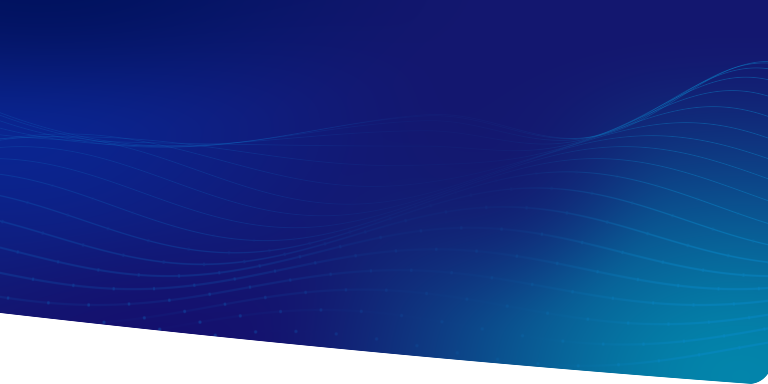
Write a WebGL 1 fragment shader that draws this background.

```glsl
precision highp float;
uniform vec2 u_resolution;

const float LINE_COUNT = 19.0;
const vec3 INDIGO = vec3(0.075, 0.09, 0.435);
const vec3 NAVY = vec3(0.0, 0.07, 0.37);
const vec3 ROYAL = vec3(0.035, 0.15, 0.58);
const vec3 VIOLET = vec3(0.08, 0.055, 0.43);
const vec3 TEAL = vec3(0.01, 0.52, 0.67);
const vec3 LINE_LEFT = vec3(0.05, 0.37, 0.72);
const vec3 LINE_RIGHT = vec3(0.03, 0.55, 0.82);

// Soft elliptical falloff, 1 at the centre and 0 at the radius
float glow(vec2 p, vec2 center, vec2 radius) {
  return 1.0 - smoothstep(0.0, 1.0, length((p - center) / radius));
}

// Antialiased coverage of a shape from its signed distance
float coverage(float dist, float pixel) {
  return 1.0 - smoothstep(-0.5 * pixel, 0.5 * pixel, dist);
}

vec3 backdrop(vec2 p) {
  vec3 color = INDIGO;
  color = mix(color, ROYAL, 0.9 * glow(p, vec2(0.0, 0.66), vec2(1.25, 0.6)));
  color = mix(color, NAVY, glow(p, vec2(0.1, 1.05), vec2(1.25, 0.42)));
  color = mix(color, VIOLET, 0.8 * glow(p, vec2(0.4, 0.1), vec2(0.7, 0.35)));
  float teal = glow(p, vec2(1.93, 0.02), vec2(1.32, 0.92));
  float shade = glow(p, vec2(1.28, 0.62), vec2(0.5, 0.5));
  return mix(color, TEAL, teal * (1.0 - 0.85 * shade));
}

// Height of a wave line; depth runs from 0 at the back to 1 at the front
float waveHeight(float x, float depth) {
  float level = 0.66 - 0.48 * pow(depth, 1.2);
  float crest = 2.0 - 1.1 * depth;
  float back = mix(-0.045, 0.18, smoothstep(1.1, 2.0, x));
  float front = mix(0.09, 0.045, smoothstep(0.45, 0.9, depth));
  float amplitude = mix(back, front, smoothstep(0.0, 0.3, depth));
  float lift = 0.04 * exp(-5.0 * x) * (1.0 - smoothstep(0.0, 0.3, depth));
  return level + lift + amplitude * cos(4.0 * (x - crest));
}

// Thin stroke that follows one wave line
float waveStroke(vec2 p, float depth, float width, float pixel) {
  float h = waveHeight(p.x, depth);
  float slope = (waveHeight(p.x + 0.01, depth) - h) / 0.01;
  float dist = abs(p.y - h) / sqrt(1.0 + slope * slope);
  return coverage(dist - width, 1.5 * pixel);
}

// Evenly spaced beads along one wave line
float waveBeads(vec2 p, float depth, float offset, float pixel) {
  float spacing = 0.105;
  float x = (floor(p.x / spacing - offset) + 0.5 + offset) * spacing;
  float dist = length(p - vec2(x, waveHeight(x, depth)));
  return coverage(dist - 0.004, 2.0 * pixel);
}

vec3 addMesh(vec3 color, vec2 p, float pixel) {
  float left = 1.0 - smoothstep(0.45, 1.15, p.x);
  float right = smoothstep(1.25, 1.9, p.x);
  vec3 lineColor = mix(LINE_LEFT, LINE_RIGHT, smoothstep(0.8, 1.8, p.x));
  float floorFade = mix(smoothstep(0.12, 0.3, p.y), 1.0, right);
  for (float i = 0.0; i < LINE_COUNT; i++) {
    float depth = 1.15 * pow(i / (LINE_COUNT - 1.0), 1.5);
    float nearness = smoothstep(0.35, 0.8, depth);
    float width = mix(0.0007, 0.0028, nearness);
    float strength = 0.07 + 0.32 * left + 0.45 * right;
    float stroke = waveStroke(p, depth, width, pixel) * strength * floorFade;
    float beads = waveBeads(p, depth, fract(i * 0.38), pixel);
    beads *= nearness * (0.16 + 0.28 * left + 0.35 * right);
    color = mix(color, lineColor, max(stroke * mix(1.0, 0.75, nearness), beads));
  }
  return color;
}

// Curved lower edge with a rounded right corner
float whiteArea(vec2 p, float pixel) {
  float edge = 0.185 - 0.115 * p.x + 0.0105 * p.x * p.x;
  float lower = coverage(p.y - edge, pixel);
  vec2 fromCorner = p - vec2(1.95, 0.06);
  float outside = coverage(0.06 - length(fromCorner), pixel);
  float corner = outside * step(0.0, fromCorner.x) * step(fromCorner.y, 0.0);
  return max(lower, corner);
}

void main() {
  vec2 p = gl_FragCoord.xy / u_resolution * vec2(2.0, 1.0);
  float pixel = 1.0 / u_resolution.y;
  vec3 color = addMesh(backdrop(p), p, pixel);
  color = mix(color, vec3(1.0), whiteArea(p, pixel));
  gl_FragColor = vec4(color, 1.0);
}
```
